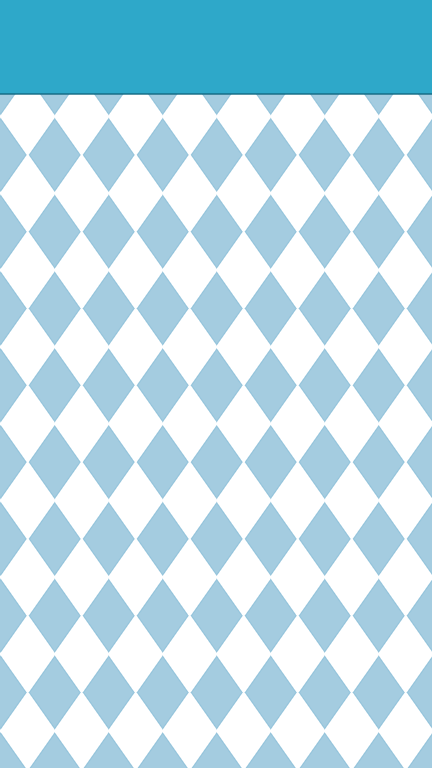
This pattern is drawn by a Shadertoy shader. Its source:

```glsl
// Pale blue harlequin diamonds on white, below a plain teal header band.

const vec3 WHITE = vec3(1.0);
const vec3 DIAMOND_FILL = vec3(0.645, 0.800, 0.880);
const vec3 DIAMOND_EDGE = vec3(0.585, 0.770, 0.860);
const vec3 HEADER_FILL = vec3(0.18, 0.66, 0.79);
const vec3 HEADER_RULE = vec3(0.06, 0.40, 0.50);

// Lengths are fractions of the canvas height.
const vec2 CELL = vec2(0.0703125, 0.1);       // 8 across, 10 down
const vec2 CELL_SHIFT = vec2(0.013, -0.017);  // in cells
const float DIAMOND_RADIUS = 0.482;           // in cells; 0.5 would touch
const float EDGE_WIDTH = 0.0016;
const float HEADER_BOTTOM = 0.8776;
const float RULE_HALF_WIDTH = 0.0009;

// Coverage of the region where distance is negative.
float coverage(float distance, float pixel) {
    return clamp(0.5 - distance / pixel, 0.0, 1.0);
}

// Signed distance to the sides of the diamond centred in each cell.
float diamondDistance(vec2 p, vec2 cell, vec2 shift, float radius) {
    vec2 local = abs(fract(p / cell - shift + 0.5) - 0.5);
    return (local.x + local.y - radius) / length(1.0 / cell);
}

vec3 diamondPattern(vec2 p, float pixel) {
    float d = diamondDistance(p, CELL, CELL_SHIFT, DIAMOND_RADIUS);
    vec3 color = mix(WHITE, DIAMOND_EDGE, coverage(d, pixel));
    return mix(color, DIAMOND_FILL, coverage(d + EDGE_WIDTH, pixel));
}

// Lays the header and its dark lower rule over the pattern.
vec3 addHeader(vec3 color, float y, float pixel) {
    float above = y - HEADER_BOTTOM;
    color = mix(color, HEADER_FILL, coverage(-above, pixel));
    return mix(color, HEADER_RULE, coverage(abs(above) - RULE_HALF_WIDTH, pixel));
}

void mainImage(out vec4 fragColor, in vec2 fragCoord) {
    float pixel = 1.0 / iResolution.y;
    vec2 p = fragCoord * pixel;
    vec3 color = diamondPattern(p, pixel);
    fragColor = vec4(addHeader(color, p.y, pixel), 1.0);
}
```
